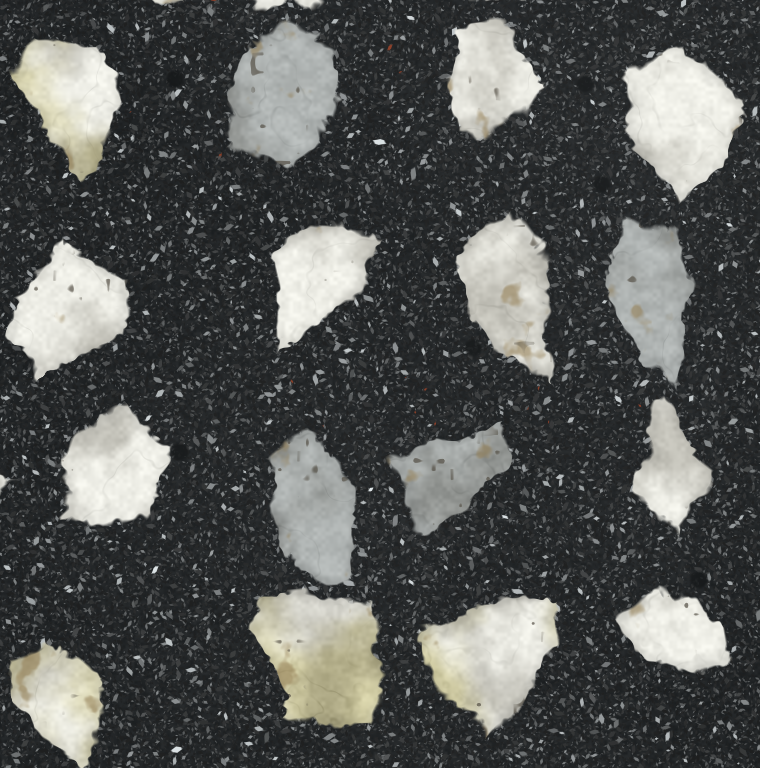
Give the GLSL for this texture, as a Shadertoy shader.

```glsl
// Polished terrazzo: large pale quartz stones set in a charcoal ground full of fine chips.
// Stones are bent, tapered random polygons on a jittered grid with noisy edges;
// the ground is built from layers of small angular chips at several scales.

float hash(vec2 p) {
    return fract(sin(dot(p, vec2(127.1, 311.7))) * 43758.5453);
}

vec2 hash2(vec2 p) {
    return vec2(hash(p), hash(p + 17.3));
}

float noise(vec2 p) {
    vec2 i = floor(p), f = fract(p);
    f = f * f * (3.0 - 2.0 * f);
    return mix(mix(hash(i), hash(i + vec2(1, 0)), f.x),
               mix(hash(i + vec2(0, 1)), hash(i + vec2(1, 1)), f.x), f.y);
}

float fbm(vec2 p) {
    float sum = 0.0, amp = 0.5;
    for (int i = 0; i < 4; i++) {
        sum += amp * noise(p);
        p = mat2(1.6, 1.2, -1.2, 1.6) * p + 5.3;
        amp *= 0.5;
    }
    return sum / 0.9375;
}

vec2 rotate(vec2 p, float a) {
    return mat2(cos(a), -sin(a), sin(a), cos(a)) * p;
}

// Signed distance to one stone, in grid cells
float stoneDistance(vec2 p, vec2 id) {
    p = rotate(p, 1.57 + 2.6 * (hash(id + 1.7) - 0.5));
    p.y += 1.1 * (hash(id + 2.9) - 0.5) * p.x * p.x;
    p.y /= max(0.35, 1.0 + 2.4 * (hash(id + 4.1) - 0.5) * p.x);
    p.x /= mix(1.25, 2.0, hash(id + 5.3));
    float size = mix(0.15, 0.32, hash(id + 6.7));
    float d = -1.0;
    for (int k = 0; k < 7; k++) {
        vec2 side = id + 3.1 * float(k);
        float a = (float(k) + 0.8 * (hash(side + 8.2) - 0.5)) * 6.2832 / 7.0;
        d = max(d, dot(p, vec2(cos(a), sin(a))) - size * mix(0.75, 1.2, hash(side + 9.4)));
    }
    return d;
}

// Paints one layer of angular chips; tones run from low to high, mostly low
void addChips(inout vec3 color, vec2 uv, float scale, float share, vec2 radii, vec2 tones) {
    vec2 p = rotate(uv, scale) * scale;
    vec2 base = floor(p - 0.5);
    float soft = 0.0012 * scale;
    for (int k = 0; k < 4; k++) {
        vec2 id = base + vec2(k % 2, k / 2);
        vec2 seed = id + scale * 0.37;
        if (hash(seed + 3.3) > share) continue;
        vec2 q = rotate(p - id - hash2(seed), 6.2832 * hash(seed + 5.1));
        float skew = hash(seed + 6.2) - 0.5;
        float d = max(max(abs(q.x) * 0.8, abs(q.y + skew * q.x) * 1.35), abs(q.x + q.y) * 0.9);
        d -= mix(radii.x, radii.y, hash(seed + 7.9));
        float tone = mix(tones.x, tones.y, pow(hash(seed + 9.6), 3.0));
        vec3 chip = tone * vec3(0.97, 1.0, 1.01);
        if (hash(seed + 11.2) > 0.9985) chip = vec3(0.55, 0.25, 0.16);
        color = mix(color, chip, smoothstep(soft, -soft, d));
    }
}

vec3 groundColor(vec2 uv) {
    vec3 color = vec3(0.138, 0.15, 0.157) + 0.05 * (noise(uv * 260.0) - 0.5);
    addChips(color, uv, 230.0, 0.8, vec2(0.12, 0.42), vec2(0.13, 0.46));
    addChips(color, uv, 130.0, 0.75, vec2(0.10, 0.40), vec2(0.13, 0.58));
    addChips(color, uv, 72.0, 0.5, vec2(0.08, 0.32), vec2(0.20, 0.80));
    addChips(color, uv, 27.0, 0.25, vec2(0.06, 0.14), vec2(0.50, 0.90));
    // Few round air holes and a faint uneven haze
    vec2 cell = floor(uv * 6.0);
    float hole = length(fract(uv * 6.0) - 0.25 - 0.5 * hash2(cell + 2.0));
    hole = smoothstep(0.08, 0.05, hole) * step(0.86, hash(cell + 31.0));
    color = mix(color, vec3(0.09, 0.10, 0.105), 0.85 * hole);
    return color + 0.05 * (fbm(uv * 2.5) - 0.5);
}

vec3 stoneColor(vec2 uv, vec2 id, float d) {
    float cloud = fbm(uv * 14.0 + id * 7.0);
    float kind = hash(id + 21.0);
    vec3 color = mix(vec3(0.77, 0.765, 0.73), vec3(0.94, 0.94, 0.91), smoothstep(0.22, 0.62, cloud));
    // Some stones are yellow-green, some grey and translucent
    float yellow = step(0.68, kind) * smoothstep(0.3, 0.7, fbm(uv * 9.0 + 40.0));
    color *= mix(vec3(1.0), vec3(0.90, 0.88, 0.73), yellow);
    color *= mix(vec3(1.0), vec3(0.74, 0.76, 0.78), step(kind, 0.17));
    // Glassy rim, hairline cracks and crystal grain
    color *= 1.0 - 0.13 * smoothstep(-0.06, 0.0, d) * noise(uv * 22.0);
    float crack = abs(fbm(uv * 11.0 + id * 3.0 + 70.0) - 0.5);
    color -= 0.06 * smoothstep(0.018, 0.0, crack) * noise(uv * 40.0);
    color += 0.06 * (noise(uv * 190.0) - 0.5) + 0.05 * (noise(uv * 70.0) - 0.5);
    // Rust stains and tiny dark pits
    float stain = smoothstep(0.70, 0.82, fbm(uv * 24.0 + 90.0));
    color = mix(color, vec3(0.58, 0.50, 0.34), 0.6 * stain);
    float pit = smoothstep(0.86, 0.94, noise(uv * 85.0 + 13.0)) * smoothstep(0.55, 0.7, noise(uv * 16.0));
    return mix(color, vec3(0.33, 0.31, 0.27), 0.7 * pit);
}

void mainImage(out vec4 fragColor, in vec2 fragCoord) {
    vec2 uv = fragCoord / iResolution.y;
    vec2 p = uv * 4.0;
    // Ragged outlines
    p += 0.07 * (vec2(noise(p * 8.0), noise(p * 8.0 + 50.0)) - 0.5);
    p += 0.035 * (vec2(noise(p * 30.0), noise(p * 30.0 + 50.0)) - 0.5);

    // Nearest and second nearest stone, so that neighbours keep a gap
    float nearest = 9.0, second = 9.0;
    vec2 stoneId = vec2(0.0);
    for (int k = 0; k < 9; k++) {
        vec2 id = floor(p) + vec2(k % 3, k / 3) - 1.0;
        if (hash(id + 12.0) > 0.93) continue;
        float d = stoneDistance(p - id - 0.3 - 0.4 * hash2(id + 14.0), id);
        if (d < nearest) { second = nearest; nearest = d; stoneId = id; }
        else second = min(second, d);
    }
    float d = max(nearest, 0.04 - 0.5 * (second - nearest));

    vec3 color = mix(groundColor(uv), stoneColor(uv, stoneId, d), smoothstep(0.008, -0.008, d));
    fragColor = vec4(clamp(color, 0.0, 1.0), 1.0);
}
```
